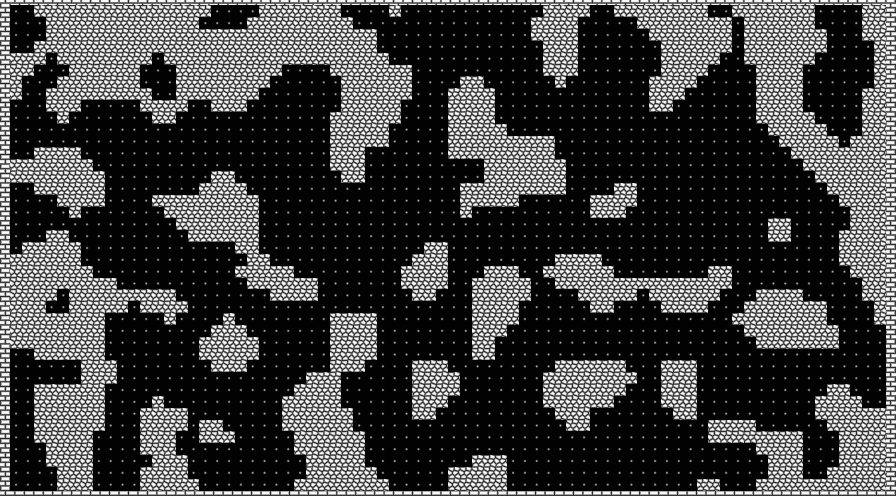
Write a WebGL 2 fragment shader that draws this pattern.

```glsl
#version 300 es
precision highp float;
// Draws a tiled cave map: cobbled rock, dotted black floor and a brick frame.

uniform vec2 u_resolution;
out vec4 fragColor;

const float TILE_SIZE = 0.02386;          // in canvas heights
const vec2 MAP_SIZE = vec2(74.0, 41.0);   // tiles inside the frame
const float MAP_SEED = 37.0;
const float ROCK_LEVEL = 0.40;            // higher means less rock
const float EDGE_ROCK = 0.65;             // extra rock beside the frame
const int BLUR_RADIUS = 6;                // in tiles
const vec2 STONES = vec2(2.0, 3.0);       // stones per tile
const float STONE_JITTER = 0.62;
const float STONE_SEED = 11.0;
const float MORTAR = 0.058;               // half width, in tiles
const float SOFTNESS = 0.085;             // edge blur, in tiles
const vec2 BRICK_SIZE = vec2(0.8, 0.4);   // in tiles
const float DOT_RADIUS = 0.075;           // in tiles
const vec3 FLOOR_COLOR = vec3(0.008);
const vec3 MORTAR_COLOR = vec3(0.09);
const vec3 STONE_COLOR = vec3(0.98);
const vec3 DOT_COLOR = vec3(0.72);

float hash(vec2 p) {
    vec3 q = fract(p.xyx * 0.1031);
    q += dot(q, q.yzx + 33.33);
    return fract((q.x + q.y) * q.z);
}

// Band-limited noise, evaluated once per tile, gives winding rock masses.
bool isRock(vec2 tile) {
    float sum = 0.0;
    float power = 0.0;
    for (int y = -BLUR_RADIUS; y <= BLUR_RADIUS; y++) {
        for (int x = -BLUR_RADIUS; x <= BLUR_RADIUS; x++) {
            vec2 offset = vec2(x, y);
            float d2 = dot(offset, offset);
            float weight = exp(-d2 / 6.5) - 0.18 * exp(-d2 / 20.0);
            sum += weight * (hash(tile + offset + MAP_SEED) - 0.5);
            power += weight * weight;
        }
    }
    float field = sum / sqrt(power / 12.0);
    vec2 margin = min(tile, MAP_SIZE - 1.0 - tile);
    field += EDGE_ROCK * exp(-min(margin.x, margin.y) / 1.5);
    return field > ROCK_LEVEL;
}

// Centre of one stone; the layout repeats in every tile.
vec2 stoneCentre(vec2 id) {
    vec2 key = mod(id, STONES) + STONE_SEED;
    vec2 jitter = vec2(hash(key), hash(key + 57.0)) - 0.5;
    float stagger = 0.5 * mod(mod(id.y, STONES.y), 2.0);
    return (id + 0.5 + vec2(stagger, 0.0) + STONE_JITTER * jitter) / STONES;
}

// Distance from a point to the nearest joint between stones.
float jointDistance(vec2 p) {
    vec2 base = floor(p * STONES);
    vec2 nearest = vec2(0.0);
    float best = 1e3;
    for (int y = -2; y <= 2; y++) {
        for (int x = -2; x <= 2; x++) {
            vec2 toStone = stoneCentre(base + vec2(x, y)) - p;
            float d2 = dot(toStone, toStone);
            if (d2 < best) {
                best = d2;
                nearest = toStone;
            }
        }
    }
    float joint = 1e3;
    for (int y = -2; y <= 2; y++) {
        for (int x = -2; x <= 2; x++) {
            vec2 toStone = stoneCentre(base + vec2(x, y)) - p;
            vec2 across = toStone - nearest;
            if (dot(across, across) > 1e-5) {
                joint = min(joint, dot(0.5 * (toStone + nearest), normalize(across)));
            }
        }
    }
    return joint;
}

// Distance to the nearest joint of a running brick bond.
float brickDistance(vec2 p) {
    vec2 q = p / BRICK_SIZE;
    q.x += 0.5 * mod(floor(q.y), 2.0);
    vec2 d = (0.5 - abs(fract(q) - 0.5)) * BRICK_SIZE;
    return min(d.x, d.y);
}

vec3 masonry(float joint) {
    float stone = smoothstep(MORTAR - SOFTNESS, MORTAR + SOFTNESS, joint);
    return mix(MORTAR_COLOR, STONE_COLOR, stone);
}

void main() {
    vec2 p = (gl_FragCoord.xy - 0.5 * u_resolution) / u_resolution.y;
    p = p / TILE_SIZE + 0.5 * MAP_SIZE;
    vec2 tile = floor(p);
    bool inFrame = any(lessThan(tile, vec2(0.0))) || any(greaterThanEqual(tile, MAP_SIZE));

    vec3 color;
    if (inFrame) {
        color = masonry(brickDistance(p));
    } else if (isRock(tile)) {
        color = masonry(jointDistance(p));
    } else {
        float radius = length(p - tile - 0.5);
        float dotMask = 1.0 - smoothstep(DOT_RADIUS - SOFTNESS, DOT_RADIUS + SOFTNESS, radius);
        color = mix(FLOOR_COLOR, DOT_COLOR, dotMask);
    }
    fragColor = vec4(color, 1.0);
}
```
